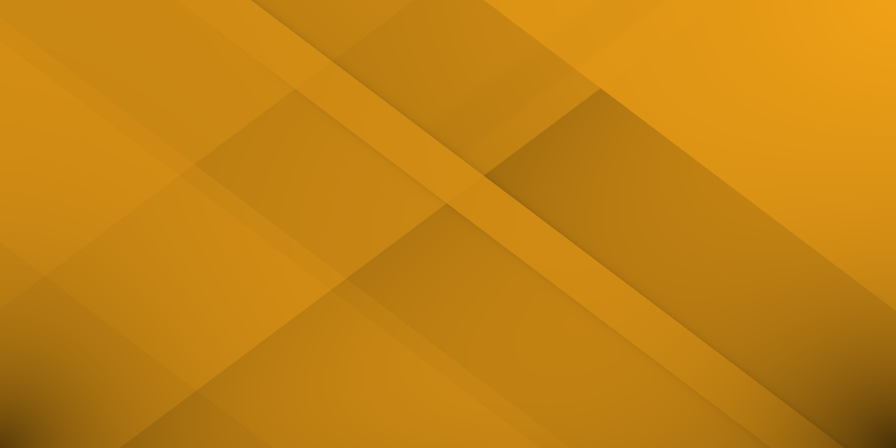
Write a Shadertoy shader that draws this background.

```glsl
// Amber backdrop of overlapping translucent diagonal panels with shaded corners.

// Antialiased step across a panel edge.
float cover(float d) {
    float w = 1.0 / iResolution.y;
    return smoothstep(-w, w, d);
}

// Shadow that starts at an edge and fades away on its positive side.
float castShade(float d, float reach) {
    return cover(d) * exp(-max(d, 0.0) / reach);
}

void mainImage(out vec4 fragColor, in vec2 fragCoord) {
    vec2 p = fragCoord / iResolution.xy * vec2(2.0, 1.0);
    float falling = p.x - 1.325 * (1.0 - p.y);
    float rising = p.x + 1.337 * (1.0 - p.y);

    // Falling strips, from lower left to upper right
    float outer = cover(falling + 0.12);
    float inner = cover(falling + 0.052);
    float band = cover(falling - 0.396);
    float valley = cover(falling - 0.56);
    float bright = cover(falling - 1.08);

    float light = 0.83 - 0.02 * outer - 0.02 * inner + 0.02 * band + 0.03 * bright;
    light -= 0.025 * castShade(-0.716 - falling, 0.5);
    light -= 0.07 * (valley - bright) * castShade(falling - 0.56, 0.9);

    // Rising panels, shading each strip by a different amount
    float upperShade = mix(0.025, 0.045, inner);
    upperShade = mix(upperShade, 0.015, band);
    upperShade = mix(upperShade, 0.025, valley);
    light -= upperShade * (1.0 - bright) * castShade(rising - 0.924, 0.6);

    float lowerShade = mix(0.08, 0.09, inner);
    lowerShade = mix(lowerShade, 0.015, band);
    lowerShade = mix(lowerShade, 0.11, valley);
    lowerShade = mix(lowerShade, 0.005, bright);
    light -= lowerShade * castShade(rising - 1.604, 0.45);

    // Soft rising stripe and thin shadows along the central band
    float stripe = smoothstep(1.30, 1.38, rising) - smoothstep(1.47, 1.51, rising);
    light -= 0.015 * stripe * valley;
    light -= 0.07 * castShade(falling - 0.56, 0.012);
    light -= 0.05 * castShade(0.396 - falling, 0.012) * smoothstep(0.5, 1.3, rising);

    // Glow at the upper right, dark lower corners
    light += 0.11 * exp(-length(p - vec2(2.0, 1.0)) / 0.6);
    light *= 1.0 - 0.55 * exp(-length(p) / 0.22);
    light *= 1.0 - 0.62 * exp(-length(p - vec2(2.0, 0.0)) / 0.22);
    light *= 1.0 - 0.06 * exp(-p.y / 0.12);

    vec3 amber = vec3(1.0, 0.67, 0.094);
    fragColor = vec4(amber * light, 1.0);
}
```
